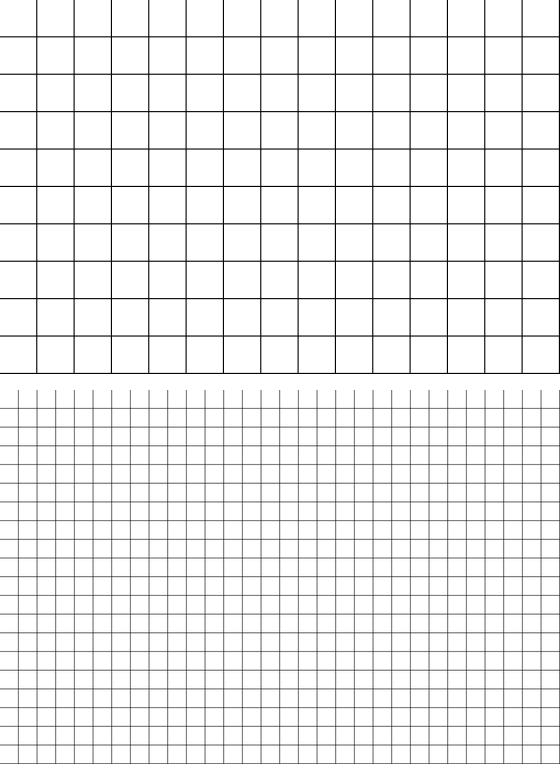
Top: one tile. Bottom: repeated 2 by 2.
A WebGL 2 fragment shader for this pattern:

```glsl
#version 300 es
precision highp float;
// A plain grid of thin black lines on white, 15 cells across and 10 down.
// Each cell has a line along its right and bottom edges; every line is
// box-filtered over the pixel, and whole cell counts make the sheet tile.

uniform vec2 u_resolution;
out vec4 fragColor;

// Share of a one-pixel box covered by a line, per axis; all lengths in pixels.
vec2 lineCoverage(vec2 offset, vec2 halfWidth) {
    vec2 upper = min(halfWidth, offset + 0.5);
    vec2 lower = max(-halfWidth, offset - 0.5);
    return clamp(upper - lower, 0.0, 1.0);
}

void main() {
    vec2 cellCount = vec2(15.0, 10.0);
    vec2 cellSize = u_resolution / cellCount;
    vec2 cell = gl_FragCoord.xy / cellSize;

    // Signed distance to the nearest line, just inside the right and bottom edges
    vec2 lineCentre = vec2(-0.0152, 0.0152);
    vec2 offset = fract(cell - lineCentre + 0.5) - 0.5;
    vec2 coverage = lineCoverage(offset * cellSize, 0.0152 * cellSize);

    // Union of the vertical and horizontal lines
    float ink = 1.0 - (1.0 - coverage.x) * (1.0 - coverage.y);

    vec3 paper = vec3(1.0);
    vec3 lineColor = vec3(0.02);
    fragColor = vec4(mix(paper, lineColor, ink), 1.0);
}
```
